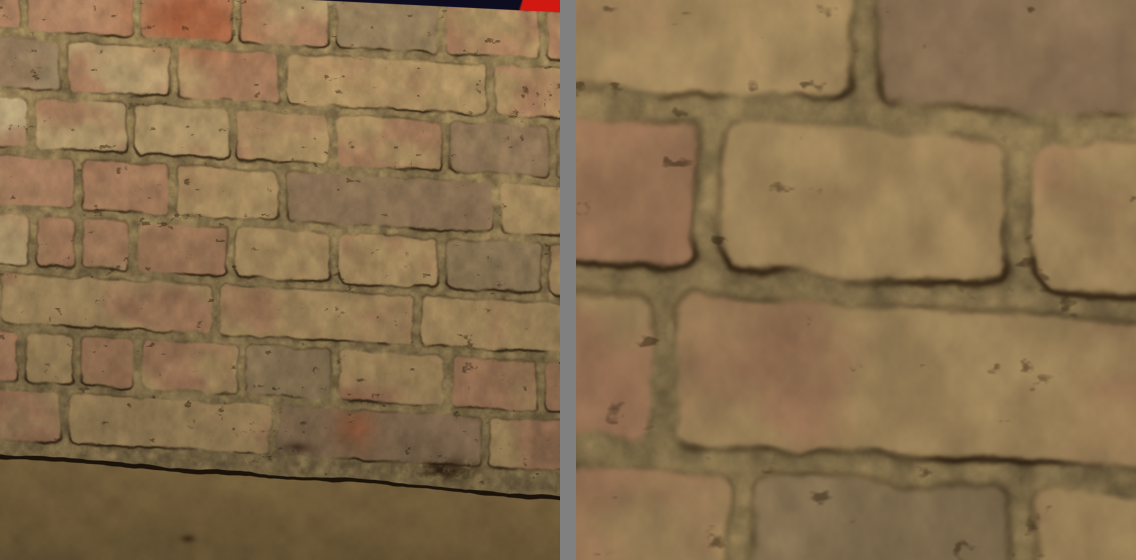
Left: the whole. Right: its middle third, enlarged.
Write a three.js fragment shader that draws this texture.

```glsl
varying vec2 vUv;

const float TILT = 0.055;
const float FIRST_BED = 0.060;
const float COURSE = 0.1048;
const float HEADER = 0.187;
const vec2 MORTAR_HALF = vec2(0.0085, 0.0090);

const vec3 PALE = vec3(0.70, 0.63, 0.48);
const vec3 TAN = vec3(0.65, 0.54, 0.37);
const vec3 PINK = vec3(0.62, 0.45, 0.34);
const vec3 RED = vec3(0.59, 0.33, 0.21);
const vec3 ASH = vec3(0.49, 0.42, 0.32);
const vec3 MORTAR = vec3(0.54, 0.46, 0.31);
const vec3 CREVICE = vec3(0.21, 0.15, 0.08);
const vec3 LEDGE = vec3(0.41, 0.335, 0.21);
const vec3 NAVY = vec3(0.05, 0.05, 0.12);
const vec3 SCARLET = vec3(0.82, 0.10, 0.07);

struct Brick { vec2 center; vec2 halfSize; vec2 id; };

float hash(vec2 p) {
  vec3 q = fract(p.xyx * 0.1031);
  q += dot(q, q.yzx + 33.33);
  return fract((q.x + q.y) * q.z);
}

float noise(vec2 p) {
  vec2 i = floor(p), f = fract(p);
  f = f * f * (3.0 - 2.0 * f);
  float a = mix(hash(i), hash(i + vec2(1.0, 0.0)), f.x);
  float b = mix(hash(i + vec2(0.0, 1.0)), hash(i + 1.0), f.x);
  return mix(a, b, f.y);
}

float fbm(vec2 p) {
  float sum = 0.0, amp = 0.53;
  for (int i = 0; i < 4; i++) {
    sum += amp * noise(p);
    p = p * 2.03 + 17.3;
    amp *= 0.5;
  }
  return sum;
}

float spot(vec2 p, vec2 center, vec2 radius) {
  vec2 r = (p - center) / radius;
  return exp(-dot(r, r));
}

float roundBox(vec2 p, vec2 halfSize, float radius) {
  vec2 q = abs(p) - halfSize + radius;
  return length(max(q, 0.0)) + min(max(q.x, q.y), 0.0) - radius;
}

float joint(float k, float row, float origin, float width) {
  return origin + width * k + 0.03 * (hash(vec2(k + 31.0, row + 7.0)) - 0.5);
}

// Alternating header and stretcher courses, cut shorter at the left
Brick brickAt(vec2 p) {
  float row = floor((p.y - FIRST_BED) / COURSE) + 1.0;
  float odd = mod(row, 2.0);
  float origin = mix(0.234, 0.501, odd) - (abs(row - 5.0) < 0.5 ? 0.123 : 0.0);
  float width = HEADER * (1.0 + odd);
  bool cut = (odd > 0.5) == (row < 3.5);
  if (cut && p.x < joint(0.0, row, origin, width)) width *= 0.5;
  float k = floor((p.x - origin) / width);
  if (p.x < joint(k, row, origin, width)) k -= 1.0;
  else if (p.x >= joint(k + 1.0, row, origin, width)) k += 1.0;
  float left = joint(k, row, origin, width);
  float right = joint(k + 1.0, row, origin, width);
  vec2 center = vec2(0.5 * (left + right), FIRST_BED + (row - 0.5) * COURSE);
  return Brick(center, 0.5 * vec2(right - left, COURSE) - MORTAR_HALF, vec2(k + 20.0, row + 5.0));
}

vec3 brickColor(Brick b, vec2 p) {
  float tone = hash(b.id + 3.7), stain = fbm(p * vec2(9.0, 13.0) + b.id * 5.1);
  float bright = smoothstep(0.75, 0.15, b.center.x + b.center.y * 0.9);
  vec3 c = mix(TAN, PALE, bright * (0.4 + 0.6 * hash(b.id + 9.1)));
  c = mix(c, PINK, smoothstep(0.35, 0.65, stain + 0.7 * (tone - 0.5)) * 0.85);
  c = mix(c, ASH, 0.65 * step(0.82, hash(b.id + 14.3)));
  float red = spot(p, vec2(0.34, 0.02), vec2(0.10, 0.06)) + spot(p, vec2(0.635, 0.73), vec2(0.035, 0.04));
  return mix(c, RED, clamp(red * (0.5 + stain), 0.0, 0.9));
}

vec3 wall(vec2 p) {
  vec2 warp = vec2(fbm(p * 32.0), fbm(p * 32.0 + 50.0)) - 0.5;
  vec2 q = vec2(p.x, p.y - TILT * p.x) + warp * 0.012;
  Brick b = brickAt(q);
  vec2 local = q - b.center;
  float d = roundBox(local, b.halfSize, 0.009);
  float face = smoothstep(0.003, -0.003, d) * step(b.id.y, 12.5);
  vec3 mortar = MORTAR * (0.72 + 0.5 * fbm(p * 70.0));
  vec3 c = mix(mortar, brickColor(b, q), face * (0.8 + 0.2 * noise(p * 25.0)));
  // Chipped edges: deep shade below, thin shade at the sides
  float under = smoothstep(0.4, 0.95, local.y / b.halfSize.y);
  float rim = exp(-pow((d - 0.001) / 0.0028, 2.0)) * step(b.id.y, 12.5);
  float wear = smoothstep(0.3, 0.65, fbm(p * 14.0 + 8.0));
  c = mix(c, CREVICE, rim * wear * (0.28 + 0.6 * under));
  // Pits, soot and grain
  c = mix(c, CREVICE, 0.5 * smoothstep(0.73, 0.85, fbm(p * vec2(48.0, 65.0))));
  float soot = spot(p, vec2(0.795, 0.84), vec2(0.055, 0.018)) + 0.7 * spot(p, vec2(0.53, 0.80), vec2(0.025, 0.01));
  c = mix(c, CREVICE, soot * smoothstep(0.25, 0.65, fbm(p * 55.0)));
  c *= 0.86 + 0.28 * fbm(p * vec2(50.0, 38.0));
  return c * (1.06 - 0.27 * p.y) * (0.93 + 0.14 * fbm(p * 6.0));
}

void main() {
  vec2 p = vec2(vUv.x, 1.0 - vUv.y);
  vec3 color = wall(p);
  // Ledge under a ragged dark crack
  float drop = p.y - 0.814 - 0.074 * p.x - 0.012 * (fbm(vec2(p.x * 14.0, 3.0)) - 0.5);
  vec3 ledge = LEDGE * (1.08 - 0.9 * max(drop, 0.0)) * (0.9 + 0.2 * fbm(p * 30.0));
  ledge = mix(ledge, CREVICE, 0.8 * spot(p, vec2(0.336, 0.962), vec2(0.012, 0.007)));
  color = mix(color, ledge, smoothstep(-0.002, 0.002, drop));
  float crack = 0.002 + 0.002 * noise(vec2(p.x * 30.0, 1.0));
  color = mix(color, CREVICE * 0.5, smoothstep(crack + 0.002, crack - 0.001, abs(drop)));
  // Painted strip along the upper right
  float strip = p.y - 0.05 * (p.x - 0.56);
  vec3 paint = mix(NAVY, SCARLET, smoothstep(0.930, 0.936, p.x + 0.3 * p.y));
  color = mix(color, paint, smoothstep(0.0015, -0.0015, strip));
  gl_FragColor = vec4(color, 1.0);
}
```
